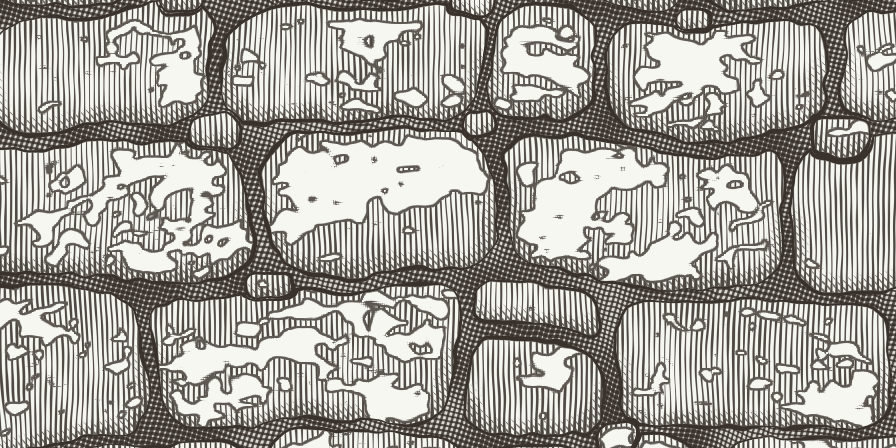
Write a WebGL 2 fragment shader that draws this texture.

```glsl
#version 300 es
precision highp float;
// Pen-and-ink rubble wall: warped rows of rounded stones with pebbles in the joints.
// Stones carry upright hatching broken by ragged, outlined bare patches;
// the mortar between them is dark cross-hatching.

#define INK vec3(0.20, 0.17, 0.15)
#define PAPER vec3(0.97, 0.97, 0.95)
#define ROW_HEIGHT 0.31
#define STONE_WIDTH 0.54
#define JOINT 0.007
#define HATCH_SPACING 0.0118
#define HATCH_WEIGHT 0.17
#define PATCH_LEVEL 0.55
#define OUTLINE 0.0036
#define PEBBLE_CHANCE 0.5

uniform vec2 u_resolution;
out vec4 fragColor;

float hash(vec2 p) {
  vec3 q = fract(vec3(p.xyx) * 0.1031);
  q += dot(q, q.yzx + 33.33);
  return fract((q.x + q.y) * q.z);
}

float noise(vec2 p) {
  vec2 i = floor(p), f = fract(p);
  f = f * f * (3.0 - 2.0 * f);
  return mix(mix(hash(i), hash(i + vec2(1, 0)), f.x),
             mix(hash(i + vec2(0, 1)), hash(i + vec2(1, 1)), f.x), f.y);
}

vec2 noise2(vec2 p) {
  return vec2(noise(p + 17.0), noise(p + 71.0)) - 0.5;
}

float roundBox(vec2 p, vec2 halfSize, float radius) {
  vec2 e = abs(p) - halfSize + radius;
  return length(max(e, 0.0)) + min(max(e.x, e.y), 0.0) - radius;
}

// Wall layout: bed joints, and slanted upright joints shared by neighbours
float rowEdge(float row) {
  return 0.05 + ROW_HEIGHT * row + 0.06 * (hash(vec2(row + 40.0, 7.0)) - 0.5);
}

float rowShift(float row) { return hash(vec2(row + 20.0, 3.0)); }

float sideEdge(float k, float row, float y) {
  vec2 id = vec2(k + 50.0, row + 30.0);
  float slant = 0.3 * (hash(id + 9.0) - 0.5);
  float jitter = 0.66 * (hash(id) - 0.5);
  return (k + rowShift(row) + jitter) * STONE_WIDTH + slant * (y - rowEdge(row) - 0.5 * ROW_HEIGHT);
}

// Nearest stone: x = signed distance, y = random id, z = height within the stone
vec3 wall(vec2 p) {
  vec3 stone = vec3(9.0, 0.0, 0.0), pebble = vec3(9.0, 0.0, 0.0);
  float baseRow = floor((p.y - 0.05) / ROW_HEIGHT);
  for (float dr = -1.0; dr < 1.5; dr++) {
    float row = baseRow + dr;
    float baseK = floor(p.x / STONE_WIDTH - rowShift(row));
    for (float dk = -1.0; dk < 1.5; dk++) {
      float k = baseK + dk;
      vec2 id = vec2(k + 60.0, row + 80.0);
      float rnd = hash(id);
      vec2 lo = vec2(sideEdge(k, row, p.y), rowEdge(row));
      vec2 hi = vec2(sideEdge(k + 1.0, row, p.y), rowEdge(row + 1.0));
      // narrow places may hold two stacked stones
      if (hi.x - lo.x < 0.36 && rnd > 0.45) {
        float cut = mix(lo.y, hi.y, 0.35 + 0.3 * hash(id + 5.0));
        if (p.y > cut) { lo.y = cut; rnd = fract(rnd + 0.37); } else hi.y = cut;
      }
      vec2 halfSize = max(0.5 * (hi - lo) - JOINT - 0.012 * hash(id + 2.0), 0.012);
      float radius = min(0.085, 0.65 * min(halfSize.x, halfSize.y));
      vec2 local = p - 0.5 * (lo + hi);
      float d = roundBox(local, halfSize, radius);
      if (d < stone.x) stone = vec3(d, rnd, local.y / halfSize.y);

      // pebble wedged into the corner joint
      float size = 0.026 + 0.03 * hash(id + 11.0);
      vec2 off = p - vec2(sideEdge(k, row, rowEdge(row)), rowEdge(row));
      d = roundBox(off, size * vec2(1.25, 0.85), size * 0.7);
      if (hash(id + 13.0) < PEBBLE_CHANCE && d < pebble.x)
        pebble = vec3(d, fract(rnd + 0.61), off.y / size);
    }
  }
  stone.x = max(stone.x, 0.007 - pebble.x);
  return pebble.x < stone.x ? pebble : stone;
}

// Parallel pen strokes; weight is half the stroke width per spacing
float strokes(float coord, float weight, float px) {
  float d = abs(fract(coord / HATCH_SPACING) - 0.5) * HATCH_SPACING;
  float w = weight * HATCH_SPACING;
  return (1.0 - smoothstep(w - 0.7 * px, w + 0.7 * px, d)) * smoothstep(0.0, 0.06, weight);
}

void main() {
  float px = 1.0 / u_resolution.y;
  vec2 p = gl_FragCoord.xy * px;
  vec2 q = p + 0.07 * noise2(p * 2.6) + 0.028 * noise2(p * 9.0) + 0.011 * noise2(p * 32.0);
  vec3 stone = wall(q);
  float depth = -stone.x, rnd = stone.y;

  // Bare patches, streaked along a tilt of each stone
  float tilt = 0.7 * (rnd - 0.4);
  vec2 s = mat2(cos(tilt), -sin(tilt), sin(tilt), cos(tilt)) * p + 20.0 * rnd + 5.0;
  s += 0.02 * noise2(s * 22.0);
  float field = 0.42 * noise(s * vec2(5.0, 9.0)) + 0.34 * noise(s * vec2(17.0, 31.0))
              + 0.24 * noise(s * vec2(38.0, 62.0));
  field -= PATCH_LEVEL + 0.07 * (hash(vec2(rnd * 91.0, 4.0)) - 0.5);
  field -= 0.2 * (1.0 - smoothstep(0.004, 0.045, depth)) - 0.04 * stone.z;
  float edge = field / max(fwidth(field) / px, 3.0);
  float bare = smoothstep(-px, px, edge);
  float rim = 1.0 - smoothstep(0.0011, 0.0011 + 1.4 * px, abs(edge));

  // Stone hatching, heavier towards the rim and underside
  float wobble = 0.012 * noise(p * vec2(7.0, 5.0)) + 0.003 * noise(p * vec2(40.0, 18.0));
  float shade = (1.0 - smoothstep(0.0, 0.05, depth)) * smoothstep(0.5, -0.8, stone.z);
  float grain = noise(p * vec2(85.0, 16.0)) - 0.5;
  float weight = HATCH_WEIGHT + 0.16 * grain + 0.1 * (noise(p * 6.0) - 0.5) + 0.09 * shade;
  float hatch = strokes(p.x + wobble + 0.04 * tilt * p.y, weight, px);
  float cross1 = strokes(0.7 * (p.x + p.y) + wobble, 0.2 * shade, px);
  float stoneInk = max(max(hatch * 0.86, cross1 * 0.7) * (1.0 - bare), rim * 0.78);

  // Mortar cross-hatching
  float dark = 0.17 + 0.2 * noise(p * 11.0 + 30.0);
  float across = strokes(p.y + 0.25 * p.x + 2.0 * wobble, dark, px);
  float upright = strokes(p.x - 0.3 * p.y + wobble, dark + 0.04, px);
  float mortarInk = 1.0 - (1.0 - 0.8 * across) * (1.0 - 0.8 * upright) * 0.86;

  // Compose with a swelling contour line
  float ink = mix(mortarInk, stoneInk, smoothstep(-px, px, depth));
  float pen = OUTLINE * (0.45 + 1.1 * noise(p * 14.0 + 9.0));
  float contour = 1.0 - smoothstep(pen - 0.7 * px, pen + 0.9 * px, abs(depth));
  ink = max(ink, 0.97 * contour);
  fragColor = vec4(mix(PAPER, INK, ink), 1.0);
}
```
